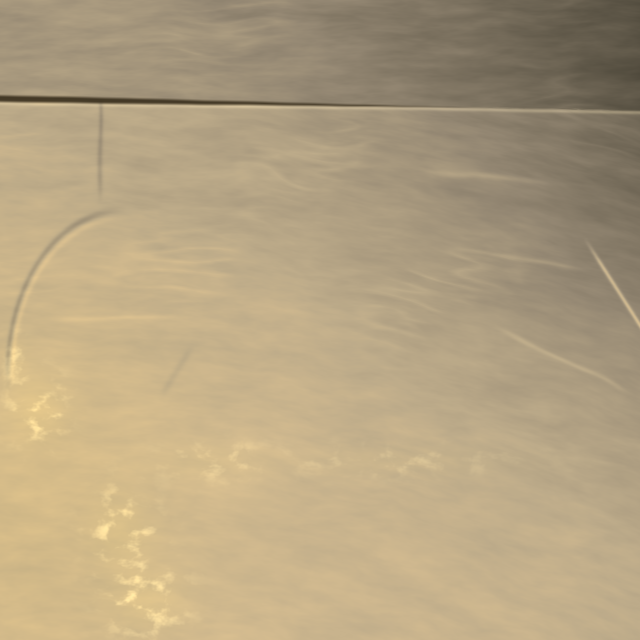
Write a WebGL 2 fragment shader that draws this texture.

```glsl
#version 300 es
precision highp float;
// Worn, polished concrete slabs under warm light that fades to the upper right.
// Broad gradients set the tone, stretched gradient noise adds trowel streaks,
// and distance functions place the open joint, the scratches and the glints.
uniform vec2 u_resolution;
out vec4 fragColor;

vec2 gradientAt(vec2 cell) {
    vec3 h = fract(cell.xyx * vec3(0.1031, 0.1030, 0.0973));
    h += dot(h, h.yzx + 33.33);
    float angle = 6.2832 * fract((h.x + h.y) * h.z);
    return vec2(cos(angle), sin(angle));
}

float gradientNoise(vec2 p) {
    vec2 i = floor(p), f = p - i;
    vec2 w = f * f * f * (f * (f * 6.0 - 15.0) + 10.0);
    vec2 e = vec2(0.0, 1.0);
    float a = dot(gradientAt(i), f);
    float b = dot(gradientAt(i + e.yx), f - e.yx);
    float c = dot(gradientAt(i + e.xy), f - e.xy);
    float d = dot(gradientAt(i + 1.0), f - 1.0);
    return mix(mix(a, b, w.x), mix(c, d, w.x), w.y);
}

float fbm(vec2 p) {
    float sum = 0.0, amplitude = 0.6;
    for (int i = 0; i < 4; i++) {
        sum += amplitude * gradientNoise(p);
        p = mat2(1.9, 0.25, -0.25, 1.9) * p + 17.3;
        amplitude *= 0.55;
    }
    return sum;
}

// Soft stroke from a to b that fades towards both ends.
float scratch(vec2 p, vec2 a, vec2 b, float width) {
    vec2 ab = b - a;
    float along = dot(p - a, ab) / dot(ab, ab);
    float d = length(p - a - ab * clamp(along, 0.0, 1.0));
    float fade = smoothstep(-0.05, 0.25, along) * smoothstep(1.05, 0.75, along);
    return fade * exp(-d * d / (width * width));
}

float blob(vec2 p, vec2 center, vec2 radius) {
    vec2 q = (p - center) / radius;
    return exp(-dot(q, q));
}

vec3 concreteColor(float tone) {
    vec3 c = mix(vec3(0.38, 0.35, 0.29), vec3(0.58, 0.53, 0.45), (tone - 0.38) / 0.20);
    c = mix(c, mix(vec3(0.58, 0.53, 0.45), vec3(0.74, 0.67, 0.54), (tone - 0.58) / 0.16), step(0.58, tone));
    return mix(c, mix(vec3(0.74, 0.67, 0.54), vec3(0.81, 0.72, 0.56), (tone - 0.74) / 0.07), step(0.74, tone));
}

void main() {
    vec2 uv = gl_FragCoord.xy / u_resolution;
    float px = 1.0 / u_resolution.y;
    vec2 warped = uv + 0.012 * vec2(gradientNoise(uv * 9.0), gradientNoise(uv * 9.0 + 40.0));

    // Joint position and slab membership
    float joint = uv.y - (0.846 - 0.019 * uv.x + 0.0008 * gradientNoise(vec2(uv.x * 14.0, 3.0)));
    float upper = smoothstep(-0.002, 0.002, joint);

    // Light falloff
    float tone = 0.825 - 0.10 * smoothstep(0.3, 1.0, uv.y) - 0.08 * upper;
    tone -= pow(uv.x, 1.9) * (0.08 + 0.22 * smoothstep(0.0, 0.8, uv.y));

    // Mottling and trowel streaks, finer with distance and tilted to the right
    vec2 flow = vec2(warped.x, warped.y + 0.16 * uv.x * uv.x * (1.0 - upper));
    flow.y *= 1.0 + 0.35 * uv.y;
    float streaks = fbm(flow * vec2(7.0, 21.0));
    float fine = fbm(flow * vec2(22.0, 58.0) + 71.0);
    tone += 0.05 * fbm(uv * vec2(3.0, 5.0) + 5.0);
    tone += (0.055 + 0.035 * smoothstep(0.5, 1.0, uv.y)) * streaks + 0.035 * fine;
    float ridge = 1.0 - abs(gradientNoise(flow * vec2(8.0, 27.0) + 31.0)) * 5.0;
    float patches = smoothstep(0.05, 0.4, gradientNoise(uv * vec2(4.0, 6.0) + 12.0));
    tone += 0.045 * max(ridge, 0.0) * patches * smoothstep(0.1, 0.6, uv.y);

    // Curved scuff with a pale twin, and a few straight marks
    vec2 arcPoint = uv - vec2(0.19, 0.42);
    float arc = (length(arcPoint / vec2(0.178, 0.25)) - 1.0) * 0.18;
    float arcMask = smoothstep(0.02, -0.06, arcPoint.x) * smoothstep(-0.035, 0.03, arcPoint.y);
    tone -= 0.13 * arcMask * exp(-arc * arc / 0.000018);
    tone += 0.06 * arcMask * exp(-pow((arc + 0.008) / 0.004, 2.0));
    tone -= 0.10 * scratch(warped, vec2(0.158, 0.87), vec2(0.157, 0.68), 0.004) * (1.0 - upper);
    tone -= 0.05 * scratch(warped, vec2(0.305, 0.46), vec2(0.25, 0.38), 0.006);
    tone += 0.05 * scratch(warped, vec2(0.07, 0.506), vec2(0.30, 0.504), 0.004);
    tone += 0.07 * scratch(warped, vec2(0.76, 0.49), vec2(0.99, 0.385), 0.004);
    tone += 0.08 * scratch(warped, vec2(0.66, 0.73), vec2(0.88, 0.708), 0.005);
    tone += 0.07 * scratch(warped, vec2(0.77, 0.61), vec2(0.92, 0.58), 0.004);
    tone += 0.24 * scratch(uv, vec2(0.915, 0.625), vec2(1.03, 0.445), 0.0032);
    vec3 color = concreteColor(tone);

    // Warm sheen and broken glints on the polished surface
    float sheen = blob(uv, vec2(0.06, 0.36), vec2(0.045, 0.05))
        + blob(uv, vec2(0.19, 0.17), vec2(0.05, 0.06))
        + blob(uv, vec2(0.23, 0.06), vec2(0.06, 0.05))
        + 0.5 * blob(uv, vec2(0.33, 0.28), vec2(0.08, 0.03))
        + 0.35 * blob(uv, vec2(0.62, 0.28), vec2(0.18, 0.025))
        + 0.5 * blob(uv, vec2(0.025, 0.44), vec2(0.02, 0.04));
    float sparkle = smoothstep(0.0, 0.45, fbm(warped * vec2(26.0, 38.0) + 9.0));
    color += vec3(0.24, 0.22, 0.14) * sheen * sparkle + vec3(0.045, 0.035, 0.0) * sheen;
    color += vec3(0.005, 0.0, -0.03) * blob(uv, vec2(0.0, 0.2), vec2(0.3, 0.4));

    // Open joint tapering to the right, with a pale lip beneath
    float halfWidth = 0.0048 * smoothstep(0.80, 0.0, uv.x);
    float soft = 0.0015 + px;
    float gap = smoothstep(halfWidth + soft, halfWidth - soft, abs(joint)) * smoothstep(0.8, 0.55, uv.x);
    float lip = exp(-pow((joint + halfWidth + 0.003) / 0.003, 2.0));
    color += vec3(0.14, 0.13, 0.10) * lip * (0.6 + 0.5 * uv.x);
    color = mix(color, vec3(0.22, 0.18, 0.11), 0.9 * gap);

    fragColor = vec4(clamp(color, 0.0, 1.0), 1.0);
}
```
